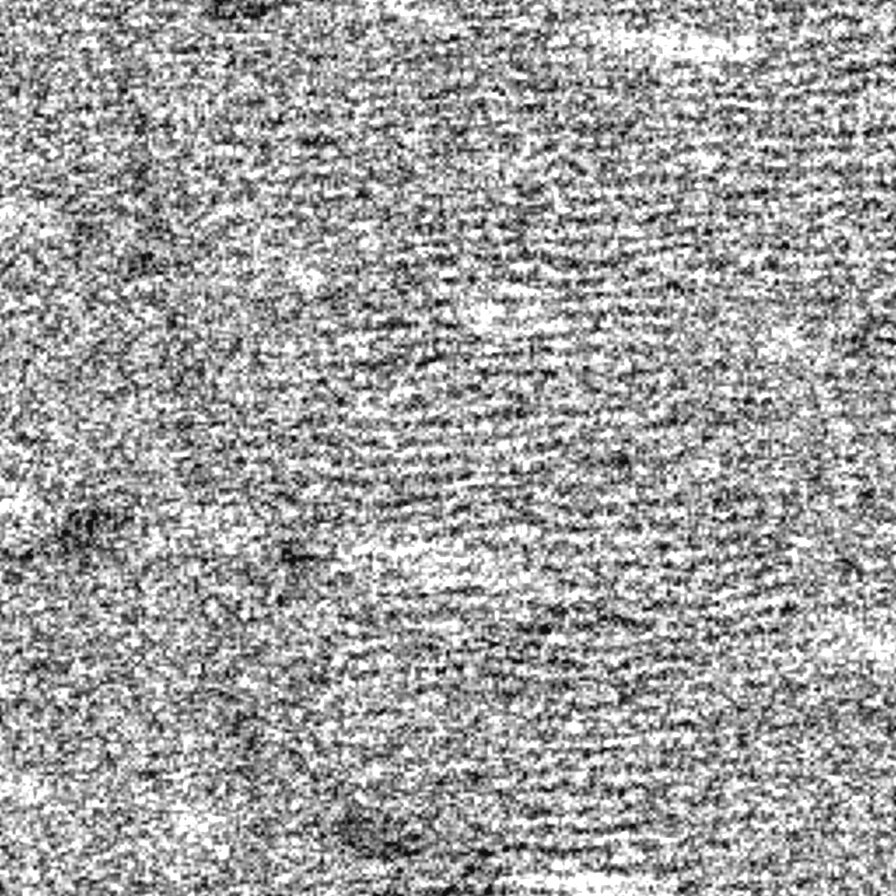
A Shadertoy shader for this texture:

```glsl
// Grainy grey ground with fine, nearly level wind ripples, gently falling
// chains of bright and dark patches, and one faint dark seam at the left.
// Layers of value noise and a warped sine are summed, then clipped to white.

const float TAU = 6.2831853;
const float MEAN_GREY = 0.635;
const float RIPPLE_COUNT = 47.0;
const float RIPPLE_RISE = 0.055;
const float CHAIN_SPACING = 0.315;
const float CHAIN_FALL = 0.17;

// Integer hash of a lattice cell, 0 to 1
float hash(ivec2 cell, int seed) {
    uint h = uint(cell.x) * 374761393u + uint(cell.y) * 668265263u + uint(seed) * 974711u;
    h = (h ^ (h >> 15)) * 2246822519u;
    h = (h ^ (h >> 13)) * 3266489917u;
    h ^= h >> 16;
    return float(h & 65535u) / 65535.0;
}

// Smooth value noise, centred on zero, -0.5 to 0.5
float noise(vec2 p, int seed) {
    ivec2 c = ivec2(floor(p));
    vec2 f = fract(p);
    f = f * f * (3.0 - 2.0 * f);
    float low = mix(hash(c, seed), hash(c + ivec2(1, 0), seed), f.x);
    float high = mix(hash(c + ivec2(0, 1), seed), hash(c + ivec2(1, 1), seed), f.x);
    return mix(low, high, f.y) - 0.5;
}

float fractal(vec2 p, int seed) {
    float sum = 0.0;
    float weight = 0.6;
    for (int i = 0; i < 3; i++) {
        sum += weight * noise(p, seed + i);
        p = p * 2.03 + 7.1;
        weight *= 0.5;
    }
    return sum;
}

// Soft ridge: 1 on the line, falling off over the given width
float ridge(float dist, float width) {
    return exp(-dist * dist / (width * width));
}

// Distance from the nearest chain of patches, positive below it
float chainDistance(vec2 p) {
    float v = 1.0 - p.y - CHAIN_FALL * p.x + 0.075;
    v += 0.035 * noise(p * 7.0, 11);
    return (fract(v / CHAIN_SPACING + 0.5) - 0.5) * CHAIN_SPACING;
}

float seamDistance(vec2 p) {
    return p.x - 0.13 - 0.17 * (1.0 - p.y) + 0.02 * noise(p * 8.0, 21);
}

// Wavering ripples whose crests break up along their length
float ripples(vec2 p) {
    float phase = RIPPLE_COUNT * (p.y - RIPPLE_RISE * p.x);
    phase += 0.9 * noise(p * vec2(9.0, 14.0), 31);
    phase += 0.55 * noise(p * vec2(32.0, 46.0), 32);
    float strength = 0.8 + 0.9 * noise(p * 6.0, 33);
    return sin(TAU * phase) * strength;
}

void mainImage(out vec4 fragColor, in vec2 fragCoord) {
    vec2 p = fragCoord / iResolution.y;
    vec2 sheared = vec2(p.x, p.y - RIPPLE_RISE * p.x);
    sheared.y += 0.006 * noise(p * 30.0, 41);

    // Ripples grow stronger to the right of the seam
    float seam = seamDistance(p);
    float open = smoothstep(-0.05, 0.3, seam);
    float grey = MEAN_GREY + mix(0.06, 0.18, open) * ripples(p);

    // Level streaks and fine speckle
    vec2 streakCells = vec2(mix(135.0, 105.0, open), 165.0);
    grey += 0.38 * noise(sheared * vec2(105.0, 165.0), 51);
    grey += 0.55 * noise(sheared * vec2(150.0, 180.0), 52);
    grey += 0.66 * noise(p * 256.0, 53);

    // Bright patches along the chains, dark ones just beside them
    float chain = chainDistance(p);
    float bright = smoothstep(-0.08, 0.22, fractal(p * vec2(9.0, 13.0), 61));
    float dark = smoothstep(0.06, 0.26, fractal(p * vec2(10.0, 14.0), 71));
    grey += 0.36 * bright * ridge(chain, 0.024);
    grey -= 0.30 * dark * ridge(chain - 0.02, 0.045);

    // Broad shading and the seam
    grey += 0.10 * fractal(p * vec2(7.0, 12.0), 81);
    grey -= 0.17 * ridge(seam, 0.014) * (0.6 + noise(p * 12.0, 91));

    fragColor = vec4(vec3(clamp(grey, 0.06, 1.0)), 1.0);
}
```
